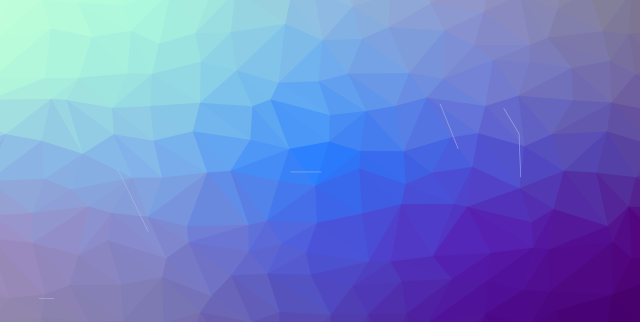
This background is drawn by a WebGL 2 fragment shader. Its source:

```glsl
#version 300 es
precision highp float;

uniform vec2 u_resolution;
out vec4 fragColor;

const vec2 CANVAS = vec2(1.984, 1.0); // canvas extent, height is one unit
const vec2 GRID = vec2(16.0, 9.0);    // mesh columns and rows
const float JITTER = 0.7;
const vec3 HAIRLINE = vec3(0.68, 0.74, 0.92);

vec2 hash2(vec2 p) {
  vec3 q = fract(p.xyx * vec3(0.1031, 0.1030, 0.0973));
  q += dot(q, q.yzx + 33.33);
  return fract((q.xx + q.yz) * q.zy);
}

float cross2(vec2 a, vec2 b) {
  return a.x * b.y - a.y * b.x;
}

float signedArea(vec2 a, vec2 b, vec2 c) {
  return cross2(b - a, c - a);
}

// Five evenly spaced colour stops
vec3 ramp(float x, vec3 a, vec3 b, vec3 c, vec3 d, vec3 e) {
  vec4 t = clamp(4.0 * x - vec4(0.0, 1.0, 2.0, 3.0), 0.0, 1.0);
  return mix(mix(mix(mix(a, b, t.x), c, t.y), d, t.z), e, t.w);
}

// Smooth colour field: horizontal ramps blended from bottom to top
vec3 colourField(vec2 uv) {
  vec3 bottom = ramp(uv.x, vec3(0.57, 0.53, 0.67), vec3(0.48, 0.46, 0.68),
    vec3(0.32, 0.27, 0.70), vec3(0.30, 0.04, 0.56), vec3(0.27, 0.0, 0.40));
  vec3 low = ramp(uv.x, vec3(0.62, 0.55, 0.76), vec3(0.51, 0.53, 0.80),
    vec3(0.29, 0.35, 0.87), vec3(0.34, 0.12, 0.70), vec3(0.32, 0.02, 0.50));
  vec3 middle = ramp(uv.x, vec3(0.55, 0.72, 0.90), vec3(0.50, 0.70, 0.92),
    vec3(0.15, 0.49, 1.0), vec3(0.31, 0.33, 0.84), vec3(0.33, 0.24, 0.62));
  vec3 high = ramp(uv.x, vec3(0.70, 0.98, 0.86), vec3(0.60, 0.88, 0.88),
    vec3(0.40, 0.67, 0.95), vec3(0.46, 0.51, 0.83), vec3(0.45, 0.40, 0.62));
  vec3 top = ramp(uv.x, vec3(0.76, 1.0, 0.85), vec3(0.67, 0.98, 0.87),
    vec3(0.58, 0.75, 0.88), vec3(0.57, 0.58, 0.79), vec3(0.50, 0.48, 0.56));
  return ramp(uv.y, bottom, low, middle, high, top);
}

// Jittered lattice point in canvas units
vec2 meshVertex(vec2 id) {
  return (id + JITTER * (hash2(id + 20.0) - 0.5)) * CANVAS / GRID;
}

// Inside distance to the line through a counterclockwise edge
float edgeDistance(vec2 p, vec2 a, vec2 b) {
  return cross2(b - a, p - a) / length(b - a);
}

// Flat facet: rgb weighted by its antialiased coverage
vec4 facet(vec2 p, vec2 a, vec2 b, vec2 c, float pixel) {
  float inside = min(edgeDistance(p, a, b),
    min(edgeDistance(p, b, c), edgeDistance(p, c, a)));
  float coverage = clamp(0.5 + inside / pixel, 0.0, 1.0);
  if (coverage <= 0.0) return vec4(0.0);
  vec2 uv = clamp((a + b + c) / (3.0 * CANVAS), 0.0, 1.0);
  return vec4(colourField(uv), 1.0) * coverage;
}

// Split each quad along the diagonal giving the fuller triangles
vec4 quadFacets(vec2 p, vec2 id, float pixel) {
  vec2 a = meshVertex(id);
  vec2 b = meshVertex(id + vec2(1.0, 0.0));
  vec2 c = meshVertex(id + vec2(1.0, 1.0));
  vec2 d = meshVertex(id + vec2(0.0, 1.0));
  float splitAC = min(signedArea(a, b, c), signedArea(a, c, d));
  float splitBD = min(signedArea(a, b, d), signedArea(b, c, d));
  if (splitAC > splitBD) return facet(p, a, b, c, pixel) + facet(p, a, c, d, pixel);
  return facet(p, a, b, d, pixel) + facet(p, b, c, d, pixel);
}

float hairline(vec2 p, vec2 a, vec2 b, float pixel) {
  vec2 ab = b - a;
  float t = clamp(dot(p - a, ab) / dot(ab, ab), 0.0, 1.0);
  return 1.0 - smoothstep(0.0, 0.0015 + 0.5 * pixel, length(p - a - ab * t));
}

void main() {
  vec2 uv = gl_FragCoord.xy / u_resolution;
  vec2 p = uv * CANVAS;
  float pixel = 1.0 / u_resolution.y;

  // Triangle mesh
  vec4 sum = vec4(0.0);
  vec2 cell = floor(uv * GRID);
  for (int y = -1; y <= 1; y++)
    for (int x = -1; x <= 1; x++)
      sum += quadFacets(p, cell + vec2(x, y), pixel);
  vec3 colour = sum.rgb / max(sum.a, 0.001);

  // Faint light seams
  float seam = hairline(p, vec2(1.365, 0.676), vec2(1.420, 0.539), pixel);
  seam = max(seam, hairline(p, vec2(1.562, 0.663), vec2(1.609, 0.585), pixel));
  seam = max(seam, hairline(p, vec2(1.609, 0.585), vec2(1.614, 0.451), pixel));
  seam = max(seam, hairline(p, vec2(0.902, 0.466), vec2(0.995, 0.466), pixel));
  seam = max(seam, hairline(p, vec2(0.365, 0.474), vec2(0.459, 0.282), pixel));
  seam = max(seam, hairline(p, vec2(0.122, 0.073), vec2(0.166, 0.073), pixel));
  fragColor = vec4(mix(colour, HAIRLINE, 0.5 * seam), 1.0);
}
```
